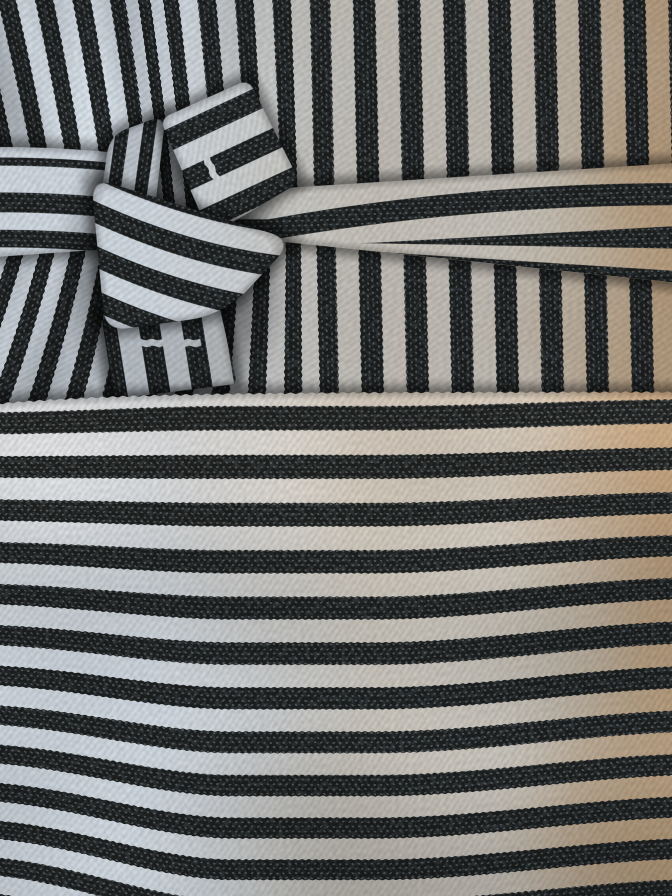
Reproduce this texture procedurally as a WebGL 1 fragment shader.

```glsl
precision highp float;
uniform vec2 u_resolution;

const vec2 SHEET = vec2(5.76, 7.68);
const vec3 COOL_WHITE = vec3(0.775, 0.805, 0.835);
const vec3 SOFT_WHITE = vec3(0.74, 0.725, 0.695);
const vec3 WARM_WHITE = vec3(0.68, 0.585, 0.47);
const vec3 INK = vec3(0.105, 0.115, 0.115);
const vec3 SLATE = vec3(0.23, 0.26, 0.28);
const vec3 FLECK = vec3(0.44, 0.46, 0.47);
const vec2 WEAVE_PITCH = vec2(0.054, 0.040);
const float STRIPE_HALF = 0.245;
const float SHADOW_REACH = 0.14;
const float SHADOW_TONE = 0.56;
const float RAGGED = 0.004;

float aa;

vec2 gradientAt(vec2 cell) {
  float h = fract(sin(dot(cell, vec2(127.1, 311.7))) * 43758.5);
  return vec2(cos(6.2832 * h), sin(6.2832 * h));
}

float gradientNoise(vec2 p) {
  vec2 i = floor(p), f = fract(p);
  vec2 w = f * f * f * (f * (f * 6.0 - 15.0) + 10.0);
  vec2 e = vec2(1.0, 0.0);
  float low = mix(dot(gradientAt(i), f), dot(gradientAt(i + e), f - e), w.x);
  float high = mix(dot(gradientAt(i + e.yx), f - e.yx), dot(gradientAt(i + 1.0), f - 1.0), w.x);
  return mix(low, high, w.y);
}

float smoothMax(float a, float b, float k) {
  float h = max(k - abs(a - b), 0.0) / k;
  return max(a, b) + h * h * k * 0.25;
}

float edgeSide(vec2 p, vec2 a, vec2 b) {
  vec2 e = normalize(b - a);
  return dot(p - a, vec2(e.y, -e.x));
}

// Convex quad, corners clockwise with y pointing down
float quad(vec2 p, vec2 a, vec2 b, vec2 c, vec2 d, float soft) {
  float s = smoothMax(edgeSide(p, a, b), edgeSide(p, c, d), soft);
  return smoothMax(s, smoothMax(edgeSide(p, b, c), edgeSide(p, d, a), soft), soft);
}

float stripes(float u, float period) {
  float blur = aa / period;
  return 1.0 - smoothstep(STRIPE_HALF - blur, STRIPE_HALF + blur, abs(fract(u + 0.5) - 0.5));
}

float band(float y, float top, float bottom) {
  return smoothstep(-aa, aa, y - top) * smoothstep(-aa, aa, bottom - y);
}

// Twill: light flecks in the ink, slanted ribs in the white
vec3 cloth(float ink, vec2 thread, vec2 p) {
  vec2 w = thread / WEAVE_PITCH;
  w.x += 0.5 * mod(floor(w.y), 2.0);
  float fleck = 1.0 - smoothstep(0.08, 0.32, length(fract(w) - 0.5));
  float rib = sin(6.2832 * (thread.x / 0.055 + thread.y / 0.08));
  float grain = gradientNoise(thread * 26.0);
  float warmth = p.x + 0.4 * gradientNoise(p * 0.9 + 3.0);
  vec3 white = mix(COOL_WHITE, SOFT_WHITE, smoothstep(1.2, 3.3, warmth));
  white = mix(white, WARM_WHITE, smoothstep(4.1, 5.9, warmth));
  white *= 1.0 + 0.03 * rib + 0.07 * grain;
  vec3 dark = mix(INK, SLATE, 0.55 * smoothstep(-0.15, 0.45, grain));
  return mix(white, mix(dark, FLECK, 0.6 * fleck), ink);
}

void layer(inout vec3 col, float d, vec3 fabric) {
  col *= mix(SHADOW_TONE, 1.0, smoothstep(-0.02, SHADOW_REACH, d));
  fabric *= 1.0 - 0.18 * smoothstep(-0.07, 0.0, d);
  col = mix(fabric, col, smoothstep(-aa, aa, d));
}

// Upright stripes, gathered towards the left
vec3 backCloth(vec2 p) {
  float below = step(1.8, p.y);
  float left = clamp(1.0 - p.x / 2.7, 0.0, 1.0);
  float lean = mix(0.22 * p.y, 0.1 - 0.35 * (p.y - 2.2), below);
  float x = p.x - 0.022 * p.y - left * lean + RAGGED * sin(p.y * 105.0);
  float gathered = (x - 2.735) / mix(0.321, 0.275, below);
  gathered -= (1.0 - below) * 1.536 * clamp(1.45 - x, 0.0, 0.43);
  float u = x > 2.735 ? (x - 2.735) / 0.386 : gathered;
  vec3 c = cloth(stripes(u, 0.35), vec2(p.y, x), p);
  return c * (0.97 - 0.06 * left + 0.35 * left * gradientNoise(vec2(x * 2.2, p.y * 0.4)));
}

// Level stripes that sag between the two sides
vec3 pocketCloth(vec2 p) {
  float drop = p.y - 3.585;
  float left = 1.0 - smoothstep(-0.3, 2.0, p.x);
  float right = smoothstep(3.2, 6.1, p.x);
  float sag = left * (0.05 - 0.115 * drop) - right * (0.06 + 0.125 * smoothstep(0.0, 1.8, drop));
  float y = drop - sag + RAGGED * sin(p.x * 105.0);
  float u = (0.42 - sqrt(max(0.1764 - 0.0132 * y, 0.0))) / 0.0066;
  vec3 c = cloth(stripes(u, 0.4) * step(-0.2, y), vec2(p.x, y), p);
  c *= mix(vec3(1.03, 1.0, 0.97), vec3(1.0), smoothstep(0.0, 2.4, drop));
  return c * (1.05 - 0.03 * drop + 0.14 * gradientNoise(p * vec2(0.5, 0.7) + 8.0));
}

void main() {
  vec2 p = gl_FragCoord.xy / u_resolution * SHEET;
  p.y = SHEET.y - p.y;
  aa = 0.75 * SHEET.y / u_resolution.y;
  vec3 col = backCloth(p);

  // Left strap
  float arch = p.y - 0.05 * p.x * p.x;
  float strap = max(max(1.26 - arch, p.y - 2.2 + 0.07 * p.x), p.x - 1.1);
  float ink = max(band(arch, 1.35, 1.42), max(band(arch, 1.65, 1.82), band(arch, 1.97, 2.12)));
  layer(col, strap, cloth(ink, vec2(p.x, arch), p));

  // Right strap, fanning out from the knot
  float t = clamp((p.x - 2.3) / 3.46, 0.0, 1.0);
  float fan = 1.0 - (1.0 - t) * (1.0 - t);
  float strapTop = 1.62 - 0.22 * t, strapLow = 2.06 + 0.36 * t;
  ink = band(p.y, mix(1.88, 1.57, fan), mix(2.06, 1.76, fan));
  ink = max(ink, band(p.y, mix(2.13, 1.94, t), mix(2.07, 2.13, t)));
  ink = max(ink, band(p.y, mix(2.10, 2.32, t), strapLow));
  strap = max(max(strapTop - p.y, p.y - strapLow), 2.0 - p.x);
  layer(col, strap, cloth(ink, vec2(p.x, p.y + 0.1 * t), p));

  // Soft shade around the knot
  col *= mix(0.6, 1.0, smoothstep(0.6, 1.15, length((p - vec2(1.5, 2.3)) / vec2(0.95, 1.25))));

  // Hanging tab with a buttonhole
  float d = quad(p, vec2(0.87, 2.72), vec2(1.88, 2.62), vec2(2.03, 3.29), vec2(0.98, 3.42), 0.06);
  vec2 f = vec2(p.x - 0.16 * (p.y - 2.8), p.y);
  float hole = band(f.y + 0.006 * sin(f.x * 60.0), 2.91, 2.97) * band(f.x, 1.17, 1.70);
  layer(col, d, cloth(stripes((f.x - 1.28) / 0.37, 0.37) * (1.0 - hole), f.yx, p) * 0.87);

  // Upright loop
  d = quad(p, vec2(0.94, 1.16), vec2(1.42, 0.98), vec2(1.32, 1.86), vec2(0.86, 1.72), 0.14);
  f = vec2(p.x + 0.14 * (p.y - 1.4), p.y);
  layer(col, d, cloth(stripes((f.x - 1.01) / 0.23, 0.23), f.yx, p) * 0.9);

  // Raised tab with a buttonhole
  d = quad(p, vec2(1.37, 1.02), vec2(2.13, 0.68), vec2(2.57, 1.56), vec2(1.80, 2.02), 0.1);
  f = vec2(dot(p, vec2(0.906, -0.423)), dot(p, vec2(0.423, 0.906)));
  hole = band(f.x + 0.006 * sin(f.y * 60.0), 1.00, 1.06) * band(f.y, 1.84, 2.28);
  layer(col, d, cloth(stripes((f.y - 1.70) / 0.375, 0.375) * (1.0 - hole), f, p));

  // Front wrap of the knot
  d = quad(p, vec2(0.78, 1.52), vec2(2.52, 2.06), vec2(1.92, 2.70), vec2(0.90, 2.84), 0.2);
  f = vec2(dot(p, vec2(0.95, 0.3)), dot(p, vec2(-0.3, 0.95)));
  f.y += 0.10 * (p.x - 1.5) * (p.x - 1.5);
  layer(col, d, cloth(stripes((f.y - 1.53) / 0.36, 0.36), f, p));

  // Pocket and its hem
  float hem = 3.36 + 0.10 * exp(-0.9 * p.x) + 0.006 * sin(p.x * 70.0);
  layer(col, hem - p.y, pocketCloth(p));
  gl_FragColor = vec4(clamp(col, 0.0, 1.0), 1.0);
}
```
